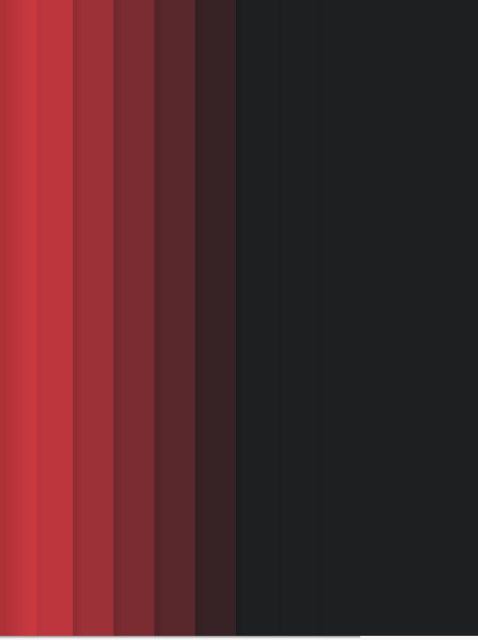
Write a Shadertoy shader that draws this background.

```glsl
// Vertical red bands stepping down to charcoal, above a thin pale strip.
#define BAND_START 0.1520
#define BAND_WIDTH 0.0854
#define BAND_END 0.7535
#define FADE_STEP 0.21
#define SHADOW_WIDTH 0.022
#define SHADOW_DEPTH 0.10
#define STRIP_HEIGHT 0.0065

const vec3 RED = vec3(0.745, 0.212, 0.240);
const vec3 CHARCOAL = vec3(0.116, 0.122, 0.131);
const vec3 PALE = vec3(0.97);

// Anti-aliased step, one pixel wide
float edge(float x, float at, float pixel) {
    return clamp((x - at) / pixel + 0.5, 0.0, 1.0);
}

// Darkening that fades out to the right of an edge
float shadow(float x, float at, float width) {
    return step(at, x) * (1.0 - smoothstep(0.0, width, x - at));
}

vec3 bandColor(float index) {
    return mix(RED, CHARCOAL, clamp(index * FADE_STEP, 0.0, 1.0));
}

void mainImage(out vec4 fragColor, in vec2 fragCoord) {
    vec2 uv = fragCoord / iResolution.xy;
    vec2 pixel = 1.0 / iResolution.xy;

    // Brightest band along the left side
    vec3 color = vec3(0.780, 0.220, 0.248);
    color *= 1.0 - 0.13 * shadow(uv.x, 0.0, 0.065);

    // Overlapping bands, each with a soft shadow on its left edge
    for (int i = 0; i < 8; i++) {
        float index = float(i);
        float left = BAND_START + (index - 1.0) * BAND_WIDTH;
        left += i == 0 ? 0.010 : 0.0;
        float depth = i == 0 ? 0.03 : SHADOW_DEPTH * (i > 5 ? 0.5 : 1.0);
        vec3 band = bandColor(index);
        band *= 1.0 - depth * shadow(uv.x, left, SHADOW_WIDTH);
        color = mix(color, band, edge(uv.x, left, pixel.x));
    }

    // Flat charcoal on the right
    color = mix(color, vec3(0.118, 0.122, 0.130), edge(uv.x, BAND_END, pixel.x));

    // Pale strip, shaded beneath the bands
    float below = clamp((STRIP_HEIGHT - uv.y) / STRIP_HEIGHT, 0.0, 1.0);
    float shade = 0.35 * (1.0 - smoothstep(0.0, 0.8, below));
    shade *= 1.0 - edge(uv.x, BAND_END, pixel.x);
    vec3 strip = PALE * (1.0 - shade);
    color = mix(strip, color, edge(uv.y, STRIP_HEIGHT, pixel.y));

    fragColor = vec4(color, 1.0);
}
```
